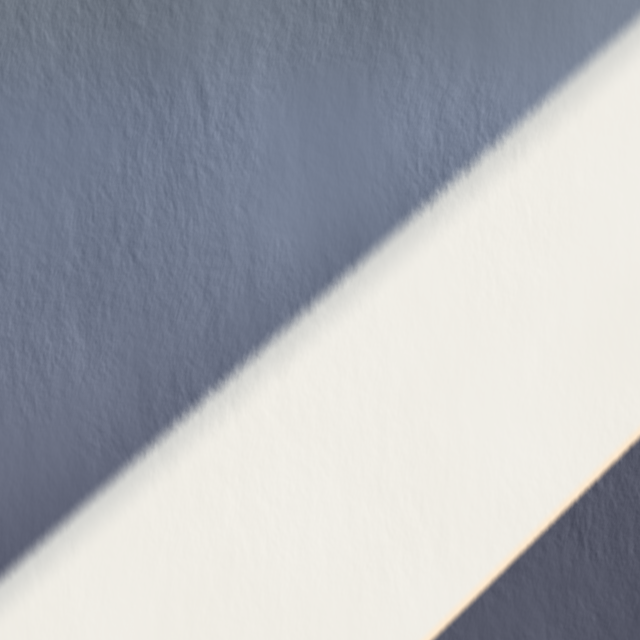
A WebGL 1 fragment shader for this texture:

```glsl
precision highp float;
// A plaster wall in blue-grey shade, crossed by a diagonal band of sunlight.
// Two half-plane distances shape the band, with a soft upper penumbra and a
// crisp warm lower rim; embossed value noise gives the trowelled surface.

uniform vec2 u_resolution;

#define UPPER_START 0.102
#define UPPER_SLOPE 0.878
#define LOWER_START 0.677
#define LOWER_SLOPE 0.978
#define PENUMBRA 0.070
#define SHADE_RELIEF 0.085
#define LIGHT_RELIEF 0.018
#define EDGE_WOBBLE 0.005
#define SUNLIT vec3(0.940, 0.930, 0.902)
#define HALF_LIT vec3(0.825, 0.828, 0.815)
#define RIM_TINT vec3(0.060, -0.015, -0.095)

float hash(vec2 p) {
  vec3 q = fract(vec3(p.xyx) * 0.1031);
  q += dot(q, q.yzx + 33.33);
  return fract((q.x + q.y) * q.z);
}

float noise(vec2 p) {
  vec2 cell = floor(p);
  vec2 f = fract(p);
  f = f * f * (3.0 - 2.0 * f);
  float low = mix(hash(cell), hash(cell + vec2(1.0, 0.0)), f.x);
  float high = mix(hash(cell + vec2(0.0, 1.0)), hash(cell + 1.0), f.x);
  return mix(low, high, f.y);
}

float fbm(vec2 p) {
  float sum = 0.0;
  float weight = 0.5;
  for (int i = 0; i < 4; i++) {
    sum += weight * noise(p);
    p = mat2(1.6, 1.2, -1.2, 1.6) * p + 17.3;
    weight *= 0.5;
  }
  return sum;
}

// Plaster height: upright trowel strokes bent by a slow warp, plus fine grain
float plaster(vec2 p) {
  vec2 warp = vec2(fbm(p * 5.0), fbm(p * 5.0 + 40.0)) * 0.06;
  float strokes = fbm((p + warp) * vec2(42.0, 17.0) + 9.0);
  float grain = fbm(p * vec2(125.0, 85.0) + 60.0);
  return strokes + 0.38 * grain;
}

// Shade is greyer at the top, bluest at the upper middle, darker low and right
vec3 shadeColor(vec2 p) {
  vec3 color = mix(vec3(0.385, 0.400, 0.470), vec3(0.458, 0.497, 0.575),
                   smoothstep(0.05, 0.80, p.y));
  color = mix(color, vec3(0.415, 0.445, 0.485),
              0.85 * smoothstep(0.78, 1.02, p.y) * (1.0 - 0.5 * p.x));
  color += 0.025 * smoothstep(0.45, 0.85, p.x) * smoothstep(0.6, 0.85, p.y);
  float corner = smoothstep(0.0, 0.35, p.x - p.y - 0.3);
  color = mix(color, vec3(0.355, 0.365, 0.425), corner);
  float stains = fbm(p * vec2(5.0, 2.6) + 3.0) - 0.47;
  return color + stains * vec3(0.085, 0.090, 0.095);
}

void main() {
  vec2 p = gl_FragCoord.xy / u_resolution;

  // Emboss the height field with light from the upper right
  vec2 lightStep = vec2(0.0030, 0.0022);
  float relief = plaster(p) - plaster(p + lightStep);
  float roughness = 0.45 + 1.1 * smoothstep(0.35, 0.65, fbm(p * 4.0 + 21.0));
  relief = clamp(relief * roughness, -0.5, 0.5);

  // Signed distances, positive inside the sunlit band
  float upper = (UPPER_START + UPPER_SLOPE * p.x - p.y)
              / length(vec2(UPPER_SLOPE, 1.0));
  float lower = (p.y - LOWER_SLOPE * (p.x - LOWER_START))
              / length(vec2(LOWER_SLOPE, 1.0));
  upper += relief * EDGE_WOBBLE * 2.0;
  lower += relief * EDGE_WOBBLE * 0.4;

  vec3 shade = shadeColor(p);
  shade -= 0.025 * smoothstep(-0.12, 0.0, upper) * smoothstep(0.9, 0.5, p.y);
  shade += relief * SHADE_RELIEF * 2.0;

  // Sunlit wall with faint warm mottling
  float mottle = fbm(p * 6.0 + 80.0) - 0.47;
  vec3 sunlit = SUNLIT + mottle * vec3(0.010, 0.014, 0.022);
  sunlit += relief * LIGHT_RELIEF * 2.0;

  // Upper penumbra: quick rise to pale grey, then a slow rise to full sun
  vec3 band = mix(HALF_LIT + relief * 0.06, sunlit,
                  smoothstep(0.006, PENUMBRA, upper));
  vec3 color = mix(shade, band, smoothstep(-0.011, 0.021, upper));

  // Lower edge: tighter, with a warm rim on its sunlit side
  float rim = smoothstep(-0.006, 0.003, lower)
            * (1.0 - smoothstep(0.003, 0.020, lower));
  color = mix(shade, color, smoothstep(-0.006, 0.007, lower));
  color += RIM_TINT * rim;

  gl_FragColor = vec4(clamp(color, 0.0, 1.0), 1.0);
}
```
